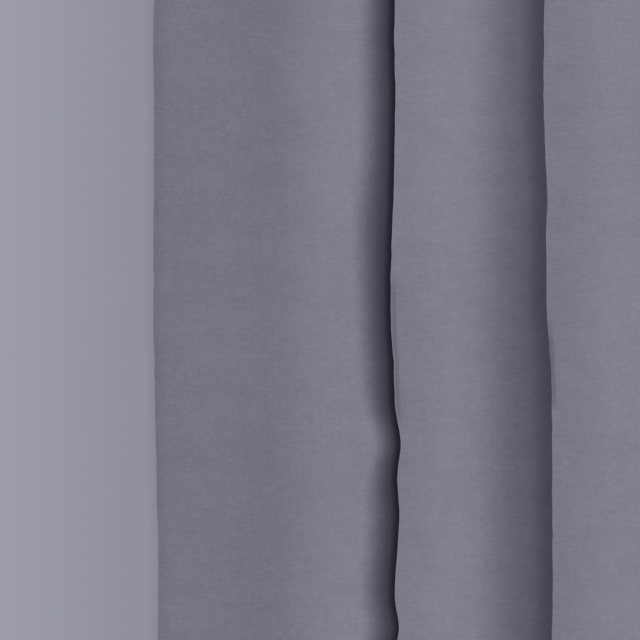
Give the GLSL for this texture, as a WebGL 1 fragment shader.

```glsl
precision highp float;
// Grey curtain hanging in vertical folds beside a smooth, paler wall.
// Wavering edges split the canvas into wall and three cloth panels;
// each panel has its own shading ramp, fold shadow and woven noise.

uniform vec2 u_resolution;

float hash(vec2 p) {
  return fract(sin(dot(p, vec2(127.1, 311.7))) * 43758.5453);
}

float noise(vec2 p) {
  vec2 i = floor(p), f = fract(p);
  f = f * f * (3.0 - 2.0 * f);
  return mix(mix(hash(i), hash(i + vec2(1.0, 0.0)), f.x),
             mix(hash(i + vec2(0.0, 1.0)), hash(i + vec2(1.0, 1.0)), f.x), f.y);
}

float bump(float x, float centre, float width) {
  float d = (x - centre) / width;
  return exp(-d * d);
}

// Small ragged offset along a cloth edge
float fray(float y, float seed) {
  return 0.004 * (noise(vec2(y * 14.0, seed)) - 0.5)
       + 0.002 * (noise(vec2(y * 60.0, seed + 5.0)) - 0.5);
}

// Antialiased step to the right of an edge
float rightOf(float x, float edge) {
  float w = 0.0013;
  return smoothstep(edge - w, edge + w, x);
}

float weave(vec2 p) {
  float across = noise(p * vec2(110.0, 330.0) + 2.0 * noise(p * 18.0));
  float along = noise(p * vec2(330.0, 90.0) + 17.0);
  float grain = noise(p * 260.0 + 41.0);
  float mottled = noise(p * vec2(24.0, 36.0) + 9.0);
  return (across - 0.5) * 0.018 + (along - 0.5) * 0.012
       + (grain - 0.5) * 0.012 + (mottled - 0.5) * 0.012;
}

void main() {
  vec2 uv = gl_FragCoord.xy / u_resolution;
  float x = uv.x, y = uv.y;

  // Edges from left to right
  float wallEdge = 0.247 - 0.007 * smoothstep(0.1, 0.5, y) + 0.4 * fray(y, 1.0);
  float foldEdge = 0.617 - 0.006 * bump(y, 0.55, 0.14)
                 + 0.008 * bump(y, 0.31, 0.035) + 0.006 * bump(y, 0.2, 0.06)
                 + 0.007 * bump(y, 0.02, 0.03) + 0.6 * fray(y, 2.0);
  float farEdge = 0.863 - 0.010 * smoothstep(0.36, 0.56, y)
                + 0.003 * bump(y, 0.69, 0.05)
                - 0.003 * smoothstep(0.72, 0.8, y) + 0.5 * fray(y, 3.0);

  // Wall, darkening toward the curtain
  vec3 wall = mix(vec3(0.615, 0.606, 0.665), vec3(0.565, 0.565, 0.618),
                  smoothstep(0.0, 0.23, x));
  wall -= 0.03 * smoothstep(0.018, 0.0, wallEdge - x);

  // Broad panel: flat centre, pale ridge, then a deep fold shadow
  float broad = 0.462 - 0.012 * bump(x, 0.41, 0.05)
              + 0.036 * smoothstep(0.42, 0.54, x)
              - 0.02 * smoothstep(0.025, 0.0, x - wallEdge);
  float gap = foldEdge - x;
  float reach = 0.062 - 0.016 * bump(y, 0.31, 0.06) + 0.01 * bump(y, 0.65, 0.08);
  float shade = smoothstep(reach, 0.0, gap);
  broad *= 1.0 - 0.57 * shade - 0.17 * smoothstep(0.014, 0.0, gap);

  // Middle panel: soft ridge falling into shade on its right
  float middle = 0.477 + 0.026 * bump(x, 0.7, 0.05);
  middle *= 1.0 - 0.26 * smoothstep(0.73, 0.84, x)
                - 0.18 * smoothstep(0.04, 0.0, farEdge - x);
  float hemSpan = smoothstep(0.33, 0.36, y) * smoothstep(0.58, 0.53, y);
  middle -= 0.055 * hemSpan * bump(x, foldEdge + 0.005, 0.004);

  // Right panel
  float right = 0.47 + 0.03 * smoothstep(0.87, 0.97, x);
  float hemFar = smoothstep(0.35, 0.38, y) * smoothstep(0.52, 0.46, y);
  right -= 0.06 * hemFar * bump(x, farEdge + 0.003, 0.004);

  float tone = mix(broad, middle, rightOf(x, foldEdge));
  tone = mix(tone, right, rightOf(x, farEdge));

  // Cloth drifts gently in brightness and carries the weave
  tone += 0.016 * (noise(uv * vec2(5.0, 4.0) + 3.0) - 0.5);
  tone += weave(uv) * smoothstep(0.1, 0.45, tone);
  vec3 cloth = vec3(tone, tone - 0.002, tone + 0.025 + 0.06 * tone);

  vec3 colour = mix(wall, cloth, rightOf(x, wallEdge));
  colour += (hash(gl_FragCoord.xy) - 0.5) / 255.0;
  gl_FragColor = vec4(colour, 1.0);
}
```
